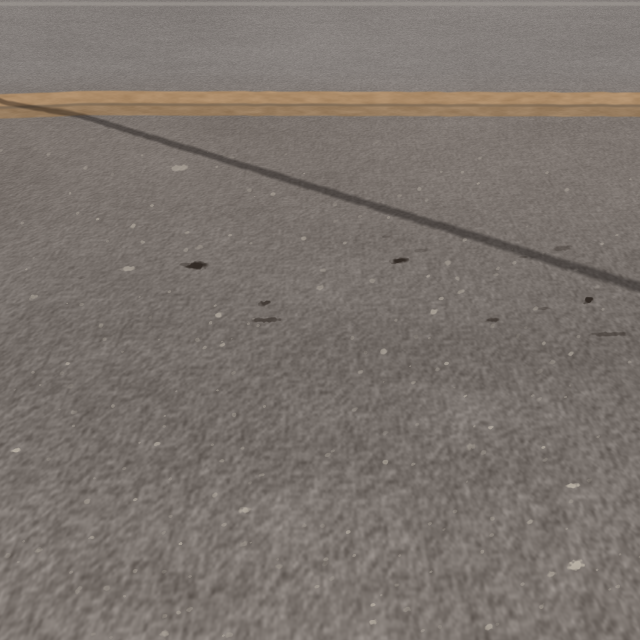
This texture is drawn by a three.js fragment shader. Its source:

```glsl
// Sunlit asphalt road with a double ochre line, a slanted cable shadow, pits and pale chips.
varying vec2 vUv;

float hash(vec2 p) {
  vec3 q = fract(vec3(p.xyx) * 0.1031);
  q += dot(q, q.yzx + 33.33);
  return fract((q.x + q.y) * q.z);
}

float noise(vec2 p) {
  vec2 i = floor(p), f = fract(p);
  f = f * f * (3.0 - 2.0 * f);
  return mix(mix(hash(i), hash(i + vec2(1.0, 0.0)), f.x),
             mix(hash(i + vec2(0.0, 1.0)), hash(i + vec2(1.0)), f.x), f.y);
}

float fbm(vec2 p) {
  float sum = 0.0, amp = 0.5;
  for (int i = 0; i < 4; i++) {
    sum += amp * noise(p);
    p = p * 2.03 + 7.1;
    amp *= 0.5;
  }
  return sum;
}

// Ground coordinates that shrink toward the far edge
vec2 roadPlane(vec2 uv, float depth) {
  return vec2((uv.x - 0.5) / depth + 3.0, 1.0 / depth);
}

// Raised grain: side-lit relief plus a mottled base
float grain(vec2 p) {
  float relief = noise(p) - noise(p + vec2(0.55, -0.5));
  return relief * 0.6 + (noise(p * 0.53 + 19.0) - 0.5) * 0.55
       + (noise(p * 1.7 + 5.0) - 0.5) * 0.35;
}

float band(float y, float low, float high, float soft) {
  return smoothstep(low - soft, low + soft, y) * (1.0 - smoothstep(high - soft, high + soft, y));
}

// Soft ragged ellipse
float spot(vec2 uv, vec2 centre, vec2 radius) {
  vec2 d = (uv - centre) / radius;
  d.y -= 0.25 * d.x;
  float rough = (noise(uv * 240.0) - 0.5) * 0.6;
  return 1.0 - smoothstep(0.45, 1.15, length(d) + rough);
}

// One random ellipse in some cells, searched over neighbours
float scatter(vec2 uv, vec2 count, float chance, vec2 radius, float seed) {
  vec2 cell = floor(uv * count);
  float cover = 0.0;
  for (int y = -1; y <= 1; y++) {
    for (int x = -1; x <= 1; x++) {
      vec2 id = cell + vec2(float(x), float(y));
      vec2 key = id + seed;
      vec2 centre = (id + vec2(hash(key + 13.7), hash(key + 41.3))) / count;
      float size = 0.45 + 0.75 * hash(key + 71.9);
      float present = step(hash(key), chance) * (0.4 + 0.6 * hash(key + 97.1));
      cover = max(cover, present * spot(uv, centre, radius * size));
    }
  }
  return cover;
}

vec3 asphalt(vec2 uv, vec2 ground, float depth) {
  vec3 nearTone = vec3(0.485, 0.456, 0.435);
  vec3 midTone = vec3(0.458, 0.431, 0.412);
  vec3 farTone = vec3(0.525, 0.503, 0.490);
  vec3 col = mix(nearTone, midTone, smoothstep(0.0, 0.4, uv.y));
  col = mix(col, vec3(0.480, 0.449, 0.428), smoothstep(0.5, 0.8, uv.y));
  col = mix(col, farTone, smoothstep(0.82, 0.9, uv.y));
  col += (fbm(uv * vec2(4.0, 11.0)) - 0.47) * 0.07;
  col += (noise(uv * vec2(16.0, 150.0)) - 0.5) * 0.018 * smoothstep(0.6, 0.95, uv.y);
  float strength = mix(0.06, 0.17, smoothstep(0.35, 1.3, depth));
  return col + grain(ground * 145.0) * strength;
}

vec3 paintLines(vec3 col, vec2 uv) {
  float wobble = (noise(uv * vec2(50.0, 3.0)) - 0.5) * 0.002;
  float y = uv.y + wobble + 0.005 * (1.0 - smoothstep(0.0, 0.15, uv.x)) + 0.003 * uv.x;
  float wear = fbm(uv * vec2(45.0, 160.0)) - 0.47;
  vec3 ochre = mix(vec3(0.60, 0.49, 0.37), vec3(0.685, 0.555, 0.415), smoothstep(0.834, 0.843, y));
  float cover = band(y, 0.8205, 0.8585, 0.0018);
  col = mix(col, ochre + wear * 0.13, cover * 0.94);
  float seam = band(y, 0.8355, 0.8395, 0.0017) * (0.6 + 0.4 * noise(uv * vec2(9.0, 2.0)));
  return mix(col, vec3(0.46, 0.395, 0.325), seam * 0.75);
}

float cableShadow(vec2 uv) {
  float line = 0.858 - 0.307 * uv.x - 0.015 * (1.0 - smoothstep(0.0, 0.14, uv.x));
  float halfWidth = mix(0.0045, 0.0095, uv.x);
  float d = abs(uv.y - line + (noise(uv * 90.0) - 0.5) * 0.002);
  return 1.0 - smoothstep(halfWidth * 0.35, halfWidth * 1.3, d);
}

float pits(vec2 uv) {
  float m = spot(uv, vec2(0.309, 0.585), vec2(0.019, 0.006));
  m = max(m, spot(uv, vec2(0.625, 0.593), vec2(0.016, 0.005)));
  m = max(m, spot(uv, vec2(0.919, 0.531), vec2(0.008, 0.006)));
  m = max(m, 0.75 * spot(uv, vec2(0.414, 0.526), vec2(0.011, 0.004)));
  m = max(m, 0.6 * spot(uv, vec2(0.414, 0.500), vec2(0.032, 0.004)));
  m = max(m, 0.65 * spot(uv, vec2(0.770, 0.500), vec2(0.010, 0.004)));
  m = max(m, 0.5 * spot(uv, vec2(0.955, 0.478), vec2(0.032, 0.004)));
  float zone = band(uv.y, 0.46, 0.64, 0.03);
  return max(m, 0.5 * zone * scatter(uv, vec2(13.0, 26.0), 0.12, vec2(0.014, 0.004), 5.0));
}

float chips(vec2 uv) {
  float m = spot(uv, vec2(0.900, 0.117), vec2(0.015, 0.008));
  m = max(m, spot(uv, vec2(0.895, 0.241), vec2(0.011, 0.004)));
  m = max(m, spot(uv, vec2(0.026, 0.296), vec2(0.009, 0.004)));
  m = max(m, 0.7 * spot(uv, vec2(0.200, 0.580), vec2(0.015, 0.004)));
  m = max(m, 0.8 * spot(uv, vec2(0.382, 0.203), vec2(0.010, 0.005)));
  m = max(m, 0.6 * spot(uv, vec2(0.280, 0.738), vec2(0.018, 0.005)));
  float zone = 1.0 - smoothstep(0.74, 0.8, uv.y);
  float size = mix(1.0, 0.7, uv.y);
  m = max(m, 0.8 * zone * scatter(uv, vec2(22.0, 28.0), 0.12, vec2(0.007, 0.005) * size, 23.0));
  return max(m, 0.5 * zone * scatter(uv, vec2(50.0), 0.09, vec2(0.005, 0.004) * size, 61.0));
}

void main() {
  float depth = 1.3 - vUv.y;
  vec3 col = asphalt(vUv, roadPlane(vUv, depth), depth);
  col = mix(col, vec3(0.61, 0.59, 0.57), 0.7 * band(vUv.y, 0.991, 0.997, 0.002));
  col = paintLines(col, vUv);
  col = mix(col, vec3(0.76, 0.73, 0.68), chips(vUv) * 0.8);
  col = mix(col, vec3(0.15, 0.12, 0.10), pits(vUv) * 0.85);
  col *= mix(vec3(1.0), vec3(0.65, 0.64, 0.64), cableShadow(vUv));
  gl_FragColor = vec4(col, 1.0);
}
```
